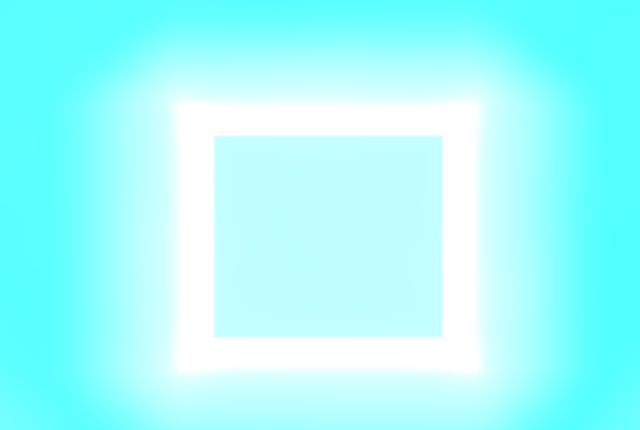
This background is drawn by a Shadertoy shader. Its source:

```glsl
const vec2 OUTER_CENTER = vec2(0.0175, -0.0505);
const vec2 OUTER_HALF = vec2(0.337, 0.2985);
const vec2 INNER_CENTER = vec2(0.0195, -0.0505);
const vec2 INNER_HALF = vec2(0.2655, 0.2345);
const float PANEL_RED = 0.75;

float boxDistance(vec2 p, vec2 halfSize) {
    vec2 q = abs(p) - halfSize;
    return length(max(q, 0.0)) + min(max(q.x, q.y), 0.0);
}

// Soft, slowly varying mottling from layered sines
float ripple(vec2 p, float scale) {
    float sum = 0.0;
    float weight = 0.5;
    for (int i = 0; i < 3; i++) {
        sum += weight * sin(p.x * scale + 1.7 * sin(p.y * scale * 0.8 + float(i)));
        p = mat2(0.8, 0.6, -0.6, 0.8) * p;
        scale *= 1.8;
        weight *= 0.5;
    }
    return sum;
}

// Wide halo that fades faster upward and along the diagonals
float wideHalo(vec2 p, vec2 halfSize) {
    vec2 away = max(abs(p) - halfSize, 0.0);
    away.y *= p.y > 0.0 ? 1.28 : 1.0;
    float reach = length(away) + 0.3 * min(away.x, away.y);
    return 1.0 - smoothstep(0.05, 0.33, reach);
}

// Narrow bloom, flaring slightly toward the corners
float tightBloom(vec2 p, vec2 halfSize) {
    vec2 s = abs(p) / halfSize;
    float flare = 0.008 * smoothstep(0.6, 1.0, min(s.x, s.y));
    float d = max(boxDistance(p, halfSize) - flare, 0.0);
    return exp(-d / 0.03);
}

// Dim surroundings, darker at the right and lifted in the lower corners
float ambient(vec2 p) {
    float shade = 0.03 * smoothstep(0.3, 0.65, p.x);
    float corner = smoothstep(0.72, 0.9, length(p))
                 * (1.0 - smoothstep(-0.45, -0.2, p.y));
    return 0.355 - shade + 0.09 * corner;
}

void mainImage(out vec4 fragColor, in vec2 fragCoord) {
    vec2 p = (fragCoord - 0.5 * iResolution.xy) / iResolution.y;
    vec2 q = p - OUTER_CENTER;

    // Glow around the frame
    float halo = wideHalo(q, OUTER_HALF);
    float red = mix(ambient(p), PANEL_RED, halo);
    red += 0.27 * tightBloom(q, OUTER_HALF) + 0.012 * ripple(p, 9.0);

    // Pale panel inside the frame
    float panelDistance = boxDistance(p - INNER_CENTER, INNER_HALF);
    float panel = PANEL_RED + 0.025 * exp(panelDistance / 0.04)
                + 0.007 * ripple(p, 12.0);
    float softness = max(0.004, 1.0 / iResolution.y);
    float frameMask = smoothstep(-softness, softness, panelDistance);
    red = mix(panel, red, frameMask);

    fragColor = vec4(clamp(red, 0.0, 1.0), 1.0, 1.0, 1.0);
}
```
